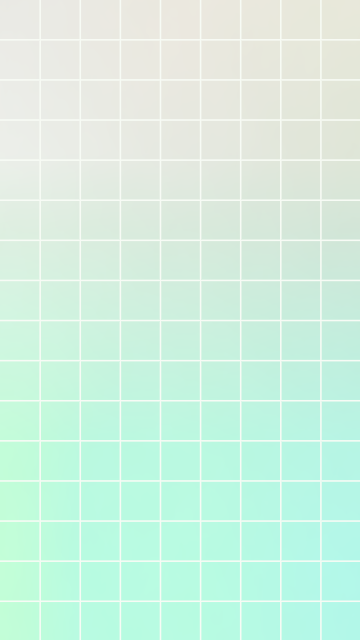
Reproduce this background procedurally as a Shadertoy shader.

```glsl
// Fine white square grid over a soft cream-to-mint gradient with faint mottling.

const float PITCH = 0.1114;                     // cell size, in canvas widths
const vec2  GRID_SHIFT = vec2(0.0002, -0.0008); // first line relative to top left
const float LINE_WIDTH = 0.0043;
const vec3  LINE_COLOR = vec3(0.970, 0.985, 0.960);
const float MOTTLE = 0.004;                     // strength of uneven tint
const float GLOW_WARMTH = 0.010;                // blush near the top centre

// Colour ramps from top to bottom along the left, middle and right
const int STOPS = 6;
const float HEIGHTS[STOPS] = float[](0.0, 0.24, 0.36, 0.52, 0.70, 0.88);
const vec3 LEFT[STOPS] = vec3[](
    vec3(0.915, 0.915, 0.895), vec3(0.925, 0.935, 0.915), vec3(0.870, 0.935, 0.880),
    vec3(0.815, 0.965, 0.880), vec3(0.760, 0.990, 0.850), vec3(0.760, 0.995, 0.845));
const vec3 MIDDLE[STOPS] = vec3[](
    vec3(0.912, 0.912, 0.875), vec3(0.897, 0.912, 0.880), vec3(0.847, 0.915, 0.860),
    vec3(0.795, 0.943, 0.870), vec3(0.730, 0.975, 0.880), vec3(0.722, 0.985, 0.885));
const vec3 RIGHT[STOPS] = vec3[](
    vec3(0.908, 0.910, 0.855), vec3(0.875, 0.900, 0.845), vec3(0.825, 0.900, 0.845),
    vec3(0.765, 0.930, 0.865), vec3(0.715, 0.960, 0.895), vec3(0.700, 0.970, 0.912));

vec3 ramp(vec3 colors[STOPS], float height) {
    vec3 color = colors[0];
    for (int i = 1; i < STOPS; i++) {
        float t = clamp((height - HEIGHTS[i - 1]) / (HEIGHTS[i] - HEIGHTS[i - 1]), 0.0, 1.0);
        color = mix(color, colors[i], t);
    }
    return color;
}

// Layered sines give broad, barely visible patches
float mottle(vec2 p) {
    float sum = 0.0, amplitude = 0.5;
    for (int i = 0; i < 4; i++) {
        sum += amplitude * sin(p.x + 1.7 * sin(p.y)) * sin(p.y + 1.3 * sin(p.x));
        p = mat2(1.6, 1.2, -1.2, 1.6) * p + 2.3;
        amplitude *= 0.6;
    }
    return sum;
}

// Coverage of the grid lines; the outer border carries no line
float gridLines(vec2 p, float pixel) {
    vec2 cell = (p - GRID_SHIFT) / PITCH;
    vec2 index = floor(cell + 0.5);
    vec2 dist = abs(cell - index) * PITCH;
    vec2 cover = clamp((0.5 * LINE_WIDTH - dist) / pixel + 0.5, 0.0, 1.0);
    cover *= step(0.5, index);
    return max(cover.x, cover.y);
}

void mainImage(out vec4 fragColor, in vec2 fragCoord) {
    vec2 uv = fragCoord / iResolution.xy;
    uv.y = 1.0 - uv.y;
    vec2 p = vec2(uv.x, uv.y * iResolution.y / iResolution.x);

    // Background: side tints tighten toward the bottom
    float reach = mix(0.55, 0.26, smoothstep(0.4, 0.8, uv.y));
    float leftTint = 1.0 - smoothstep(0.0, reach, uv.x);
    float rightTint = smoothstep(0.5, 1.0, uv.x);
    vec3 color = ramp(MIDDLE, uv.y);
    color = mix(color, ramp(LEFT, uv.y), leftTint);
    color = mix(color, ramp(RIGHT, uv.y), rightTint);

    // Blush and mottling
    float blush = exp(-12.0 * dot(p - vec2(0.5, 0.13), p - vec2(0.5, 0.13)));
    color += GLOW_WARMTH * blush * vec3(1.0, -0.2, -0.2);
    color += MOTTLE * mottle(p * vec2(14.0, 9.0)) * vec3(1.0, 0.6, 0.9);

    color = mix(color, LINE_COLOR, gridLines(p, 1.0 / iResolution.x));
    fragColor = vec4(color, 1.0);
}
```
